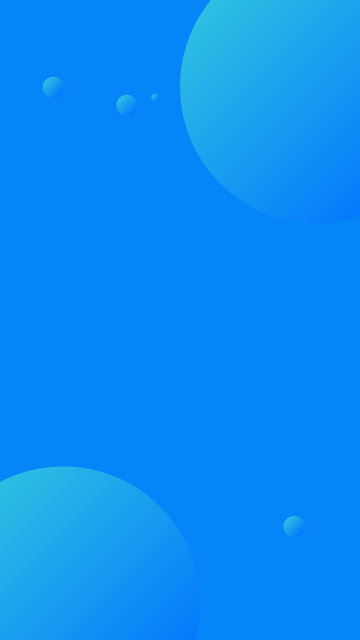
Write a Shadertoy shader that draws this background.

```glsl
// Flat blue backdrop with two large and four small discs.
// Each disc is a distance function filled with a diagonal teal-to-blue ramp.
// Lengths are in canvas widths, with the origin at the lower left.

#define BACKGROUND vec3(0.02, 0.522, 0.968)
#define RAMP_TEAL  vec3(0.178, 0.755, 0.888)
#define RAMP_BLUE  vec3(0.008, 0.458, 0.995)
#define RAMP_DIR   normalize(vec2(1.0, -1.0))
#define BIG_RADIUS   0.380
#define SMALL_RADIUS 0.0295
#define TINY_RADIUS  0.0105
#define DISC_COUNT 6

// Centre (xy) and radius (z) of each disc
const vec3 DISCS[DISC_COUNT] = vec3[DISC_COUNT](
    vec3(0.880, 1.537, BIG_RADIUS),
    vec3(0.176, 0.102, BIG_RADIUS),
    vec3(0.148, 1.535, SMALL_RADIUS),
    vec3(0.353, 1.485, SMALL_RADIUS),
    vec3(0.817, 0.315, SMALL_RADIUS),
    vec3(0.431, 1.506, TINY_RADIUS)
);

// Blend one shaded disc over the colour beneath it
vec3 paintDisc(vec3 under, vec2 point, vec3 disc, float pixel) {
    vec2 offset = point - disc.xy;
    float edgeDistance = length(offset) - disc.z;
    float coverage = clamp(0.5 - edgeDistance / pixel, 0.0, 1.0);

    // Ramp runs from the upper-left rim to the lower-right rim
    float along = dot(offset, RAMP_DIR) / disc.z;
    float ramp = clamp(0.5 + 0.5 * along, 0.0, 1.0);
    return mix(under, mix(RAMP_TEAL, RAMP_BLUE, ramp), coverage);
}

void mainImage(out vec4 fragColor, in vec2 fragCoord) {
    float pixel = 1.0 / iResolution.x;
    vec2 point = fragCoord * pixel;

    vec3 color = BACKGROUND;
    for (int i = 0; i < DISC_COUNT; i++) {
        color = paintDisc(color, point, DISCS[i], pixel);
    }
    fragColor = vec4(color, 1.0);
}
```
